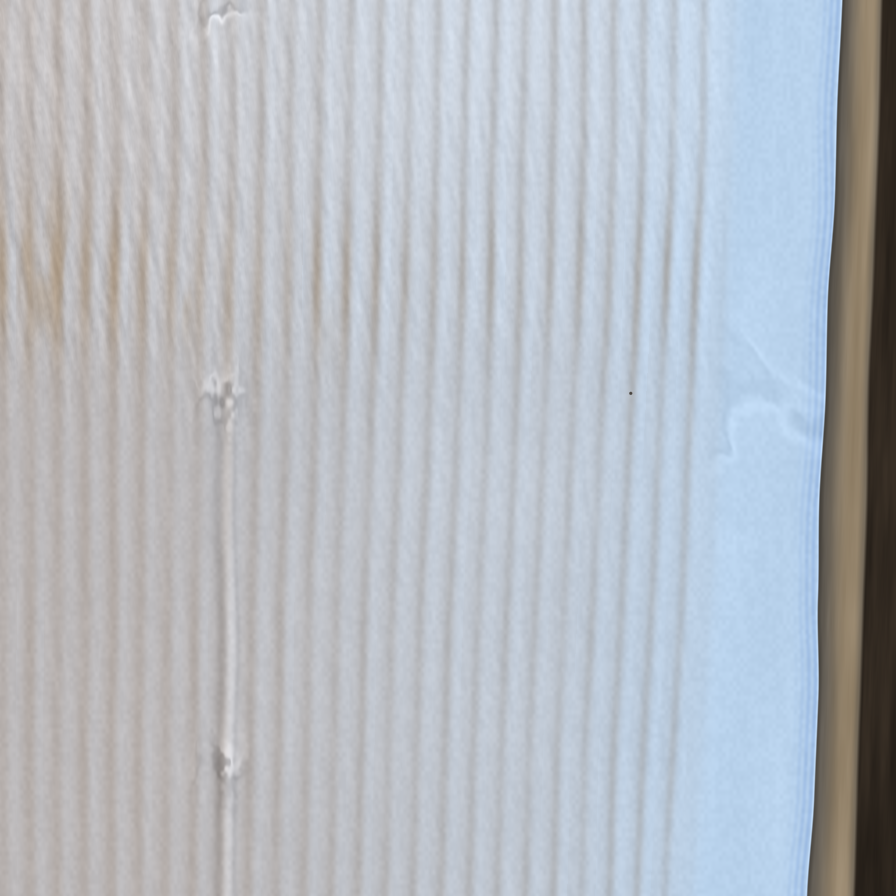
A WebGL 1 fragment shader for this texture:

```glsl
precision highp float;
// Pale striped bed sheet: soft vertical ribs that lean with height, beige grooves
// and bluish ridges, a plain blue hem, then a tan strip and dark wood at the right.
// Ribs come from a warped cosine; creases and crumpling from embossed value noise.

uniform vec2 u_resolution;

const float RIB_DENSITY  = 31.2;   // ribs per canvas width at the left side
const float RIB_WIDENING = 0.8;    // loss of density toward the right
const float RIB_PHASE    = 0.05;
const float RIB_LEAN     = 0.062;
const float HEM_START    = 0.815;
const float GROOVE_DEPTH = 0.54;
const float CRUMPLE      = 0.085;
const float GRAIN        = 0.030;
const float CREASE_X     = 0.252;
const vec2  SPECK        = vec2(0.704, 0.561);

const vec3 WARM_CLOTH  = vec3(0.735, 0.718, 0.716);
const vec3 COOL_CLOTH  = vec3(0.750, 0.780, 0.820);
const vec3 HEM_BLUE    = vec3(0.725, 0.825, 0.925);
const vec3 HEM_SHADE   = vec3(0.570, 0.700, 0.880);
const vec3 GROOVE_WARM = vec3(0.650, 0.600, 0.560);
const vec3 GROOVE_COOL = vec3(0.630, 0.625, 0.620);
const vec3 RIDGE_LIGHT = vec3(0.022, 0.038, 0.054);
const vec3 STAIN       = vec3(0.660, 0.570, 0.460);
const vec3 TAN_STRIP   = vec3(0.590, 0.525, 0.430);
const vec3 TAN_SHADE   = vec3(0.370, 0.350, 0.320);
const vec3 DARK_WOOD   = vec3(0.180, 0.150, 0.120);

float hash(vec2 p) {
  return fract(sin(dot(p, vec2(127.1, 311.7))) * 43758.5453);
}

float noise(vec2 p) {
  vec2 i = floor(p), f = fract(p);
  f = f * f * (3.0 - 2.0 * f);
  return mix(mix(hash(i), hash(i + vec2(1.0, 0.0)), f.x),
             mix(hash(i + vec2(0.0, 1.0)), hash(i + vec2(1.0, 1.0)), f.x), f.y);
}

float fbm(vec2 p) {
  float sum = 0.0, amp = 0.5;
  for (int i = 0; i < 4; i++) {
    sum += amp * noise(p);
    p = p * 2.03 + 17.3;
    amp *= 0.5;
  }
  return sum;
}

// Embossed fold: lit on one side of d = 0 and shaded on the other.
float fold(float d, float width) {
  float t = d / width;
  return 2.3 * t * exp(-t * t);
}

// Long crease with puckers spaced along it, plus slanted folds on the hem.
float creases(vec2 p, float hem) {
  float x = p.x - CREASE_X - 0.012 * (noise(vec2(3.0, p.y * 7.0)) - 0.5);
  float below = 1.0 - smoothstep(0.55, 0.57, p.y);
  float relief = (0.065 * fold(x, 0.008) - 0.05 * exp(-pow((x - 0.013) / 0.003, 2.0))) * below;
  float contour = fbm(p * vec2(30.0, 17.0)) - 0.47;
  for (int i = 0; i < 3; i++) {
    vec2 q = (p - vec2(CREASE_X - 0.004, 0.14 + 0.42 * float(i))) / vec2(0.026, 0.038);
    relief += 0.11 * fold(contour, 0.07) * exp(-dot(q, q));
  }
  float slant = fbm(vec2(p.x * 9.0 + p.y * 7.0, p.y * 4.0 - p.x * 3.0)) - 0.48;
  float band = exp(-pow((p.y - 0.52) / 0.12, 2.0));
  return relief + 0.035 * fold(slant, 0.04) * hem * band;
}

vec3 sheet(vec2 p, float edgeGap) {
  float drop = 1.0 - p.y;
  float s = p.x * (1.0 + RIB_LEAN * pow(drop, 1.3));
  s += 0.005 * (noise(vec2(p.x * 9.0, p.y * 6.0)) - 0.5);
  float hem = smoothstep(HEM_START - 0.025, HEM_START + 0.025, s);
  float upper = smoothstep(0.50, 0.66, p.y);
  float worn = exp(-pow((p.y - 0.69) / 0.09, 2.0));

  // Broad light: warm left, cool middle, bluer toward the hem
  float cool = smoothstep(0.08, 0.62, p.x + 0.12 * (p.y - 0.5));
  vec3 color = mix(WARM_CLOTH, COOL_CLOTH, cool);
  color = mix(color, HEM_BLUE, 0.55 * smoothstep(0.62, 0.82, s));
  color += 0.045 * smoothstep(0.55, 1.0, p.y) + 0.04 * (fbm(p * 4.0) - 0.47);

  // Ribs: sharp groove, softer ridge, uneven strength along each one
  float n = RIB_DENSITY * s - RIB_WIDENING * s * s - RIB_PHASE;
  float groove = pow(0.5 + 0.5 * cos(6.28318 * n), mix(2.2, 4.0, cool));
  float ridge = pow(0.5 + 0.5 * cos(6.28318 * (n - 0.40)), 2.0);
  float wear = 0.6 + 0.8 * noise(vec2(floor(n + 0.5) * 3.7, p.y * 7.0));
  float strength = wear * (0.62 + 0.45 * worn) * (1.0 - hem);
  vec3 grooveColor = mix(GROOVE_WARM, GROOVE_COOL, cool);
  grooveColor = mix(grooveColor, STAIN, 0.7 * worn * (1.0 - 0.8 * cool));
  color = mix(color, grooveColor, GROOVE_DEPTH * groove * strength);
  color += RIDGE_LIGHT * ridge * strength;

  // Yellowed streaks in the upper left
  float streak = smoothstep(0.50, 0.72, fbm(vec2(p.x * 30.0, p.y * 5.0)));
  color = mix(color, STAIN, 0.45 * streak * worn * (1.0 - cool));

  // Crumpling: fine lit wrinkles, long and dense in the upper left
  vec2 c = vec2(p.x * 120.0 + p.y * 9.0, p.y * 30.0 + p.x * 36.0);
  float wrinkle = fbm(c) - fbm(c + vec2(0.55, 0.3));
  color += CRUMPLE * wrinkle * mix(0.35, 1.5, upper * (1.0 - 0.7 * cool)) * (1.0 - 0.7 * hem);

  // Hem with stitched lines close to its edge
  vec3 hemColor = HEM_BLUE + 0.05 * (fbm(vec2(p.x * 26.0, p.y * 3.0)) - 0.45);
  float nearEdge = 1.0 - smoothstep(0.004, 0.032, edgeGap);
  float seam = 0.5 + 0.5 * cos(850.0 * edgeGap + 5.0 * noise(vec2(p.y * 8.0, 1.0)));
  hemColor = mix(hemColor, HEM_SHADE, nearEdge * (0.2 + 0.45 * seam));
  hemColor += 0.10 * (1.0 - smoothstep(0.0, 0.003, edgeGap));
  color = mix(color, hemColor, hem);

  color += creases(p, hem) + GRAIN * (noise(p * vec2(250.0, 190.0)) - 0.5);
  float speck = 1.0 - smoothstep(0.0008, 0.0026, length(p - SPECK));
  return mix(color, DARK_WOOD, 0.8 * speck);
}

void main() {
  vec2 p = gl_FragCoord.xy / u_resolution;
  float soft = max(0.0012, 1.0 / u_resolution.x);
  float drop = 1.0 - p.y;
  float sheetEdge = 0.940 - 0.038 * drop + 0.009 * (noise(vec2(p.y * 9.0, 4.0)) - 0.5);
  float stripEdge = 0.984 - 0.031 * drop + 0.003 * (noise(vec2(p.y * 7.0, 8.0)) - 0.5);

  // Wood and tan strip behind the sheet
  float woodGrain = fbm(vec2((p.x + 0.03 * drop) * 90.0, p.y * 6.0)) - 0.47;
  vec3 wood = DARK_WOOD * (1.0 + 0.9 * woodGrain);
  float across = (p.x - sheetEdge) / (stripEdge - sheetEdge);
  float lit = smoothstep(0.05, 0.65, across) * (1.0 - 0.6 * smoothstep(0.8, 1.0, across));
  vec3 strip = mix(TAN_SHADE, TAN_STRIP, lit) + 0.14 * woodGrain;
  strip *= mix(0.75, 1.0, smoothstep(0.0, 0.12, across));

  vec3 color = mix(strip, wood, smoothstep(-2.0 * soft, 2.0 * soft, p.x - stripEdge));
  color = mix(sheet(p, sheetEdge - p.x), color, smoothstep(-soft, soft, p.x - sheetEdge));
  gl_FragColor = vec4(clamp(color, 0.0, 1.0), 1.0);
}
```
